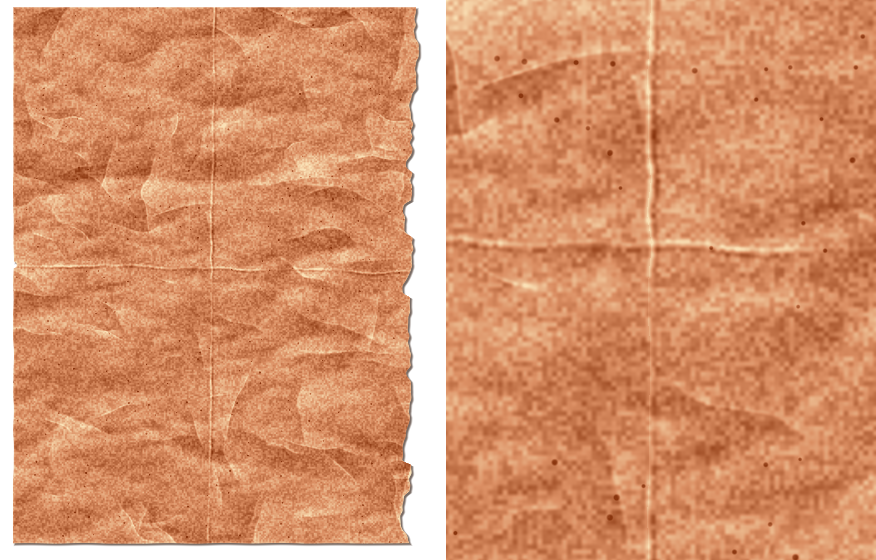
Left, the full canvas; right, a detail of the centre.
Reproduce this texture procedurally as a WebGL 1 fragment shader.

```glsl
precision highp float;
// Draws a crumpled sheet of brown wrapping paper with two folds and a torn right edge.
uniform vec2 u_resolution;

float hash(vec2 p) {
  vec3 q = fract(p.xyx * 0.1031);
  q += dot(q, q.yzx + 33.33);
  return fract((q.x + q.y) * q.z);
}

float noise(vec2 p) {
  vec2 i = floor(p), f = fract(p);
  f = f * f * (3.0 - 2.0 * f);
  return mix(mix(hash(i), hash(i + vec2(1, 0)), f.x),
             mix(hash(i + vec2(0, 1)), hash(i + vec2(1, 1)), f.x), f.y);
}

vec2 warp(vec2 p) {
  return vec2(noise(p), noise(p + 41.7)) - 0.5;
}

// Sharp-ridged height of the large dents
float dents(vec2 p) {
  float height = 0.0, amp = 1.0;
  p = p * vec2(5.0, 8.0) + 20.0;
  for (int i = 0; i < 3; i++) {
    height += amp * abs(2.0 * noise(p) - 1.0);
    p = mat2(1.6, 1.2, -1.2, 1.6) * p + 7.0;
    amp *= 0.5;
  }
  return height;
}

// Short creases: lit on one side, shaded on the other, with a bright crest
float creases(vec2 p) {
  p += 0.035 * warp(p * 9.0) + 0.014 * warp(p * 32.0);
  float light = 0.0;
  for (int i = 0; i < 110; i++) {
    float id = float(i) + 3.0;
    vec2 centre = vec2(hash(vec2(id, 1.0)) * 0.77, hash(vec2(id, 2.0)));
    float pick = hash(vec2(id, 3.0));
    float size = mix(0.03, 0.13, pick * pick);
    float turn = hash(vec2(id, 4.0));
    float angle = mod(id, 3.0) < 0.5 ? mix(-2.0, -0.9, turn) : mix(-0.8, 0.35, turn);
    vec2 dir = vec2(cos(angle), sin(angle));
    vec2 d = p - centre;
    float along = dot(d, dir) / size;
    float across = dot(d, vec2(-dir.y, dir.x));
    across += (hash(vec2(id, 5.0)) - 0.5) * 0.5 * size * along * along;
    float reach = 1.0 - smoothstep(0.2, 1.0, abs(along));
    float facing = hash(vec2(id, 6.0)) > 0.28 ? 1.0 : -1.0;
    float side = facing * (2.0 * smoothstep(-0.002, 0.002, across) - 1.0);
    float slope = side * exp(-abs(across) / (0.28 * size));
    float crest = exp(-pow(across / 0.0018, 2.0)) * hash(vec2(id, 7.0));
    light += reach * (0.8 * slope + 1.5 * crest);
  }
  return light;
}

// Pressed fold: a pale worn line beside a thin dark one
float fold(float d, float wear) {
  float pale = exp(-pow(d / 0.0018, 2.0));
  float dark = exp(-pow((d + 0.004) / 0.002, 2.0));
  return (0.4 + 1.8 * wear) * pale - (0.3 + 1.6 * wear) * dark;
}

// Distance inside the sheet, positive on the paper
float sheet(vec2 p) {
  float right = mix(0.733, 0.744, smoothstep(0.745, 0.78, p.y));
  right += 0.008 * (noise(vec2(p.y * 22.0, 3.0)) - 0.5);
  right += 0.005 * (noise(vec2(p.y * 90.0, 8.0)) - 0.5);
  right -= 0.014 * smoothstep(0.72, 0.95, noise(vec2(p.y * 27.0, 15.0)));
  float left = 0.023 + 0.002 * noise(vec2(p.y * 30.0, 30.0));
  float bottom = 0.029 + 0.002 * noise(vec2(p.x * 20.0, 50.0));
  float d = min(min(p.x - left, right - p.x), min(p.y - bottom, 0.987 - p.y));
  return min(d, length(p - vec2(0.024, 0.527)) - 0.006);
}

// Sparse dark flecks in the pulp
float flecks(vec2 p) {
  vec2 cell = floor(p * 55.0);
  vec2 spot = 0.2 + 0.6 * vec2(hash(cell + 11.0), hash(cell + 23.0));
  float radius = mix(0.04, 0.11, hash(cell + 37.0));
  float dist = length(fract(p * 55.0) - spot);
  return step(0.86, hash(cell + 51.0)) * (1.0 - smoothstep(radius * 0.5, radius + 0.04, dist));
}

void main() {
  vec2 p = gl_FragCoord.xy / u_resolution.y;

  // Light on the relief
  float tone = -0.15 + 4.2 * (dents(p) - dents(p + vec2(-0.005, 0.011)));
  tone += creases(p);

  // Centre folds
  vec2 sway = 0.006 * warp(p * 14.0) + 0.003 * warp(p * 50.0);
  float upright = 0.371 + 0.011 * p.y - p.x + sway.x;
  float level = p.y - 0.529 + 0.02 * p.x + sway.y;
  tone += fold(upright, noise(vec2(p.y * 25.0, 5.0)));
  tone += fold(level, noise(vec2(p.x * 25.0, 9.0)));
  tone -= 0.3 * sign(upright) * exp(-abs(upright) / 0.03);

  // Fibre grain and flecks
  tone += 2.1 * (noise(p * 340.0) - 0.5) + 0.7 * (noise(p * vec2(110.0, 150.0)) - 0.5);
  tone -= 2.6 * flecks(p);

  float inside = sheet(p);
  tone += 0.8 * (1.0 - smoothstep(0.0, 0.004, inside));
  tone = clamp(tone, -3.2, 2.7);
  vec3 paper = vec3(0.86, 0.56, 0.39);
  paper += tone * (tone < 0.0 ? vec3(0.10, 0.11, 0.105) : vec3(0.045, 0.12, 0.12));

  // Drop shadow on the white ground
  float shadow = smoothstep(-0.003, 0.002, sheet(p + vec2(-0.003, 0.003)));
  vec3 ground = mix(vec3(1.0), vec3(0.42, 0.36, 0.33), 0.9 * shadow);
  gl_FragColor = vec4(mix(ground, paper, smoothstep(-0.001, 0.001, inside)), 1.0);
}
```
